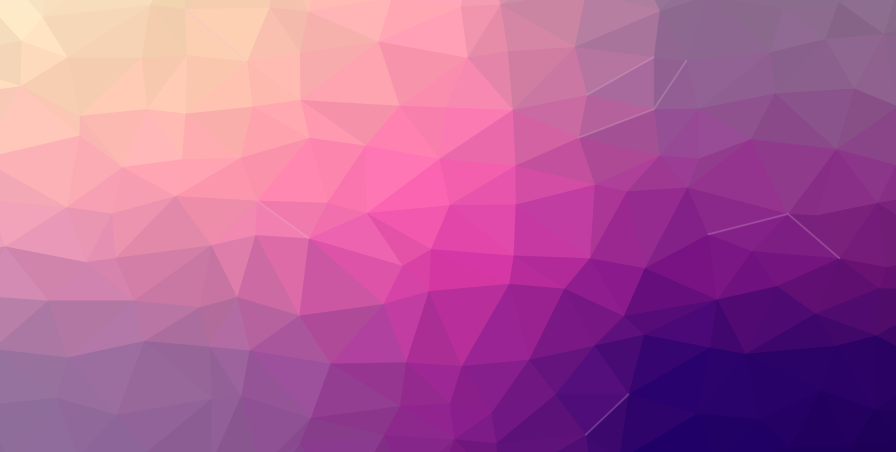
Reproduce this background procedurally as a WebGL 2 fragment shader.

```glsl
#version 300 es
precision highp float;
// Low-poly backdrop: a jittered lattice is split into triangles, and each
// triangle takes one flat tone from a smooth colour mesh that runs from cream
// through hot pink to deep indigo, with muted mauve in the other two corners.
uniform vec2 u_resolution;
out vec4 outColor;

const vec2 GRID = vec2(14.0, 9.0);

float hash(vec2 p) {
    vec3 q = fract(vec3(p.xyx) * vec3(0.1031, 0.1030, 0.0973));
    q += dot(q, q.yzx + 33.33);
    return fract((q.x + q.y) * q.z);
}

// Five evenly spaced colour stops across the width
vec3 ramp(float x, vec3 a, vec3 b, vec3 c, vec3 d, vec3 e) {
    x *= 4.0;
    vec3 left = mix(mix(a, b, clamp(x, 0.0, 1.0)), c, clamp(x - 1.0, 0.0, 1.0));
    return mix(mix(left, d, clamp(x - 2.0, 0.0, 1.0)), e, clamp(x - 3.0, 0.0, 1.0));
}

// Colour mesh: horizontal ramps blended from the top edge downwards
vec3 meshColor(vec2 uv) {
    float x = uv.x, y = (1.0 - uv.y) * 5.0;
    vec3 c = ramp(x, vec3(.98, .91, .78), vec3(.97, .83, .69), vec3(1., .63, .70),
                  vec3(.57, .44, .58), vec3(.53, .42, .54));
    c = mix(c, ramp(x, vec3(.99, .84, .72), vec3(.99, .76, .68), vec3(1., .55, .69),
                  vec3(.57, .37, .58), vec3(.54, .36, .54)), clamp(y, 0.0, 1.0));
    c = mix(c, ramp(x, vec3(1., .70, .74), vec3(1., .60, .68), vec3(1., .38, .70),
                  vec3(.60, .21, .57), vec3(.53, .19, .52)), clamp(y - 1.0, 0.0, 1.0));
    c = mix(c, ramp(x, vec3(.83, .54, .69), vec3(.84, .48, .66), vec3(.88, .23, .66),
                  vec3(.47, .07, .52), vec3(.41, .07, .44)), clamp(y - 2.0, 0.0, 1.0));
    c = mix(c, ramp(x, vec3(.62, .47, .64), vec3(.60, .39, .60), vec3(.63, .15, .58),
                  vec3(.18, .01, .43), vec3(.17, .01, .39)), clamp(y - 3.0, 0.0, 1.0));
    return mix(c, ramp(x, vec3(.54, .42, .60), vec3(.54, .35, .57), vec3(.51, .11, .52),
                  vec3(.12, .00, .40), vec3(.12, .00, .35)), clamp(y - 4.0, 0.0, 1.0));
}

// Lattice point, shifted at random, in canvas units
vec2 vertex(vec2 id, vec2 canvas) {
    vec2 jitter = vec2(hash(id + 17.3), hash(id + 61.7)) - 0.5;
    return (id + 0.7 * jitter) / GRID * canvas;
}

// Signed distance to a line, positive on its left
float side(vec2 p, vec2 a, vec2 b) {
    vec2 e = normalize(b - a);
    return e.x * (p.y - a.y) - e.y * (p.x - a.x);
}

float segment(vec2 p, vec2 a, vec2 b) {
    vec2 e = b - a;
    return length(p - a - e * clamp(dot(p - a, e) / dot(e, e), 0.0, 1.0));
}

// Adds one flat triangle, weighted by its soft-edged coverage
void addTriangle(inout vec4 sum, vec2 p, vec2 a, vec2 b, vec2 c, vec2 canvas, float seed) {
    float inside = min(side(p, a, b), min(side(p, b, c), side(p, c, a)));
    float cover = clamp(0.5 + inside * u_resolution.y, 0.0, 1.0);
    if (cover > 0.0) {
        vec3 tone = meshColor((a + b + c) / (3.0 * canvas));
        tone *= 1.0 + 0.07 * (seed - 0.5);
        sum += vec4(tone, 1.0) * cover;
    }
}

void main() {
    vec2 canvas = vec2(u_resolution.x / u_resolution.y, 1.0);
    vec2 p = gl_FragCoord.xy / u_resolution.y;
    vec2 cell = floor(p / canvas * GRID);
    vec4 sum = vec4(0.0);
    float seam = 0.0;

    for (int j = -1; j <= 1; j++)
    for (int i = -1; i <= 1; i++) {
        vec2 id = cell + vec2(i, j);
        vec2 a = vertex(id, canvas), b = vertex(id + vec2(1, 0), canvas);
        vec2 c = vertex(id + vec2(1, 1), canvas), d = vertex(id + vec2(0, 1), canvas);

        // Split along the shorter diagonal that stays inside the quad
        bool acFits = side(b, a, c) * side(d, a, c) < 0.0;
        bool bdFits = side(a, b, d) * side(c, b, d) < 0.0;
        if (!acFits || (bdFits && distance(b, d) < distance(a, c))) {
            vec2 first = a;
            a = b; b = c; c = d; d = first;
        }
        addTriangle(sum, p, a, b, c, canvas, hash(id + 5.1));
        addTriangle(sum, p, a, c, d, canvas, hash(id + 9.4));

        // A few diagonals show a faint pale hairline
        float line = 1.0 - smoothstep(0.0005, 0.0035, segment(p, a, c));
        seam = max(seam, line * step(0.95, hash(id + 83.2)));
    }
    vec3 color = sum.rgb / max(sum.a, 0.001);
    outColor = vec4(mix(color, vec3(0.9, 0.75, 0.85), 0.25 * seam), 1.0);
}
```
